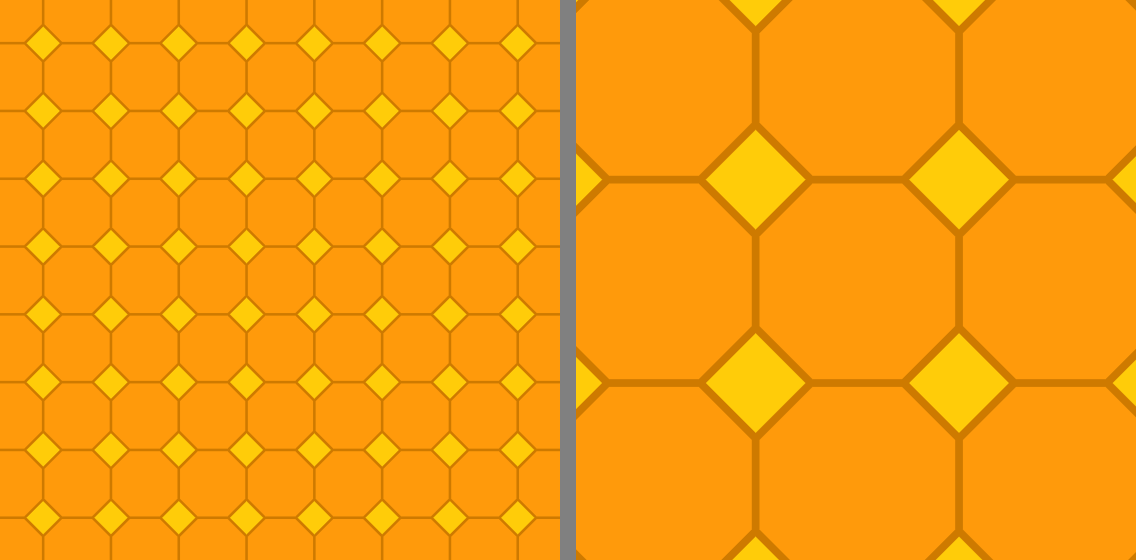
Left: the whole. Right: its middle third, enlarged.
This pattern is drawn by a WebGL 1 fragment shader. Its source:

```glsl
precision highp float;

uniform vec2 u_resolution;

// Signed distance to a diamond centred on the origin
float diamondDistance(vec2 p, float halfDiagonal) {
  return (abs(p.x) + abs(p.y) - halfDiagonal) * 0.70711;
}

void main() {
  const float repeats = 8.26;
  vec2 uv = gl_FragCoord.xy / u_resolution;
  float pixel = repeats / min(u_resolution.x, u_resolution.y);

  // Octagons are centred on whole cells, diamonds on their corners
  vec2 corner = fract((uv - vec2(0.5008, 0.4992)) * repeats) - 0.5;

  float diamond = diamondDistance(corner, 0.272);
  float grid = min(abs(corner.x), abs(corner.y));

  // Straight joints stop at the diamond outline
  float joint = min(abs(diamond), max(grid, -diamond)) - 0.019;

  vec3 octagonColor = vec3(1.0, 0.604, 0.043);
  vec3 diamondColor = vec3(1.0, 0.8, 0.035);
  vec3 jointColor = vec3(0.808, 0.478, 0.0);

  vec3 color = mix(diamondColor, octagonColor, step(0.0, diamond));
  color = mix(color, jointColor, clamp(0.5 - joint / pixel, 0.0, 1.0));
  gl_FragColor = vec4(color, 1.0);
}
```
